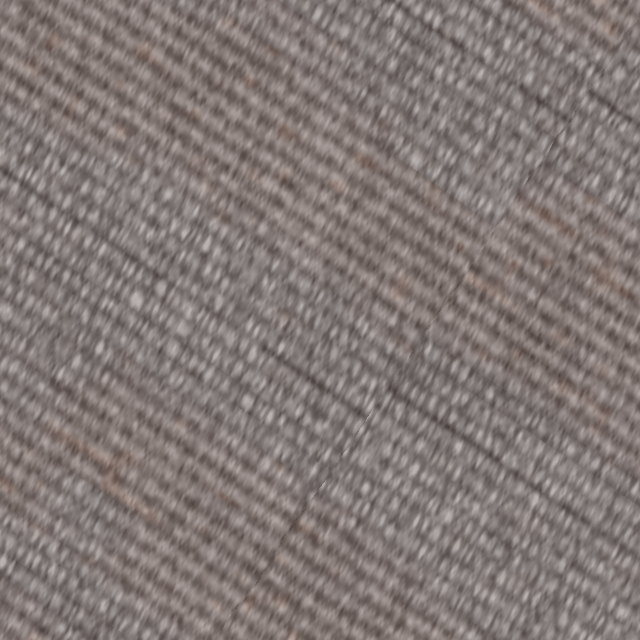
Write a three.js fragment shader that draws this texture.

```glsl
varying vec2 vUv;

const float RIB_ANGLE = 0.598;
const float SEAM_U = 0.278;
const float TILE_HEIGHT = 0.56;
const float RIBS_PER_TILE = 17.0;
const float LOOPS_PER_UNIT = 58.0;

const vec3 SHADOW = vec3(0.340, 0.304, 0.297);
const vec3 HIGHLIGHT = vec3(0.675, 0.648, 0.640);
const vec3 BROWN_TINT = vec3(0.008, -0.006, -0.011);
const vec3 RUST_TINT = vec3(0.028, 0.000, -0.016);

float hash(vec2 p) {
  vec3 q = fract(vec3(p.xyx) * 0.1031);
  q += dot(q, q.yzx + 33.33);
  return fract((q.x + q.y) * q.z);
}

float noise(vec2 p) {
  vec2 i = floor(p);
  vec2 f = fract(p);
  f = f * f * (3.0 - 2.0 * f);
  float low = mix(hash(i), hash(i + vec2(1.0, 0.0)), f.x);
  float high = mix(hash(i + vec2(0.0, 1.0)), hash(i + 1.0), f.x);
  return mix(low, high, f.y);
}

// Axes along and across the ribs
vec2 ribAxes(vec2 p, float angle) {
  float c = cos(angle);
  float s = sin(angle);
  return vec2(p.x * c - p.y * s, p.x * s + p.y * c);
}

// Narrow slanted yarn loops, uneven in place, size and brightness
float yarnLoops(float along, float rib, float across) {
  float x = along * LOOPS_PER_UNIT + hash(vec2(rib, 7.0)) * 5.0;
  x += (noise(vec2(x * 0.6, rib * 3.7)) - 0.5) * 1.2 + across * 0.25;
  float cell = floor(x);
  float lift = (hash(vec2(cell, rib + 43.0)) - 0.5) * 0.22;
  vec2 d = vec2((fract(x) - 0.5) * 1.1, (across - lift) * 0.85);
  float loopMask = 1.0 - smoothstep(0.08, 0.50, length(d));
  return loopMask * mix(0.45, 1.2, hash(vec2(cell, rib + 19.0)));
}

// Areas where the pile lies flat and the ribs show clearly
float flatPile(float along, float rib, float tilePos, float panel) {
  float band = smoothstep(0.12, 0.26, tilePos) - smoothstep(0.56, 0.74, tilePos);
  float group = floor(rib / 3.0);
  float ends = noise(vec2(along * 5.0 + panel * 13.0, group * 2.3 + 4.0));
  float ragged = noise(vec2(along * 14.0, rib * 5.1)) - 0.5;
  return smoothstep(0.42, 0.78, band * 0.45 + ends * 0.70 + ragged * 0.20);
}

// Fine fibres running across the ribs
float fibres(vec2 p, float slant) {
  vec2 q = vec2(p.x + p.y * slant, p.y);
  float coarse = noise(q * vec2(135.0, 58.0) + 40.0);
  float fine = noise(q * vec2(270.0, 115.0) + 90.0);
  return coarse * 0.55 + fine * 0.45 - 0.5;
}

float softLine(float distanceToLine, float width) {
  return exp(-distanceToLine * distanceToLine / (width * width));
}

void main() {
  vec2 p = ribAxes(vUv, RIB_ANGLE);
  p.y += (noise(p * 9.0 + 20.0) - 0.5) * 0.004;

  // Two panels with shifted tile rows
  float seamU = SEAM_U + (noise(vec2(p.y * 30.0, 2.0)) - 0.5) * 0.006;
  float panel = step(seamU, p.x);
  float tile = (p.y - mix(0.61, 0.668, panel)) / TILE_HEIGHT;
  float tilePos = fract(tile);
  float ribPos = tile * RIBS_PER_TILE;
  float rib = floor(ribPos) + panel * 61.0 + 100.0;
  float across = fract(ribPos) - 0.5;

  // Ribs, loops and fibres
  float flatness = flatPile(p.x, rib, tilePos, panel);
  float ridge = 0.5 + 0.5 * cos(6.28318 * across);
  float loops = yarnLoops(p.x, rib, across);
  float grain = fibres(p, 0.15);
  float looped = 0.36 + loops * 0.46 + ridge * 0.10;
  float ribbed = 0.29 + ridge * 0.38 + loops * 0.08;
  float tone = mix(looped, ribbed, flatness) + grain * 0.82;

  // Wear, dark grooves and the panel seam
  tone += (noise(p * vec2(5.0, 9.0) + 60.0) - 0.5) * 0.08;
  float rowEdge = abs(tilePos - floor(tilePos + 0.5)) * TILE_HEIGHT;
  float grooveWear = smoothstep(0.15, 0.65, noise(vec2(p.x * 7.0, panel * 9.0 + floor(tile + 0.5))));
  tone -= softLine(rowEdge, 0.006) * mix(0.08, 0.24, grooveWear);
  float deepRib = step(0.86, hash(vec2(rib, 31.0)));
  tone -= deepRib * (1.0 - ridge) * 0.07;
  float seamWear = noise(vec2(p.y * 18.0, 70.0));
  tone -= softLine(p.x - seamU, 0.004) * seamWear * 0.28;

  // Warm flat pile with occasional rust fibres
  vec3 color = mix(SHADOW, HIGHLIGHT, clamp(tone, -0.15, 1.15));
  color += BROWN_TINT * flatness;
  float rust = smoothstep(0.72, 0.95, noise(p * vec2(24.0, 34.0) + 15.0));
  color += RUST_TINT * rust * mix(0.2, 0.9, flatness);

  gl_FragColor = vec4(color, 1.0);
}
```
